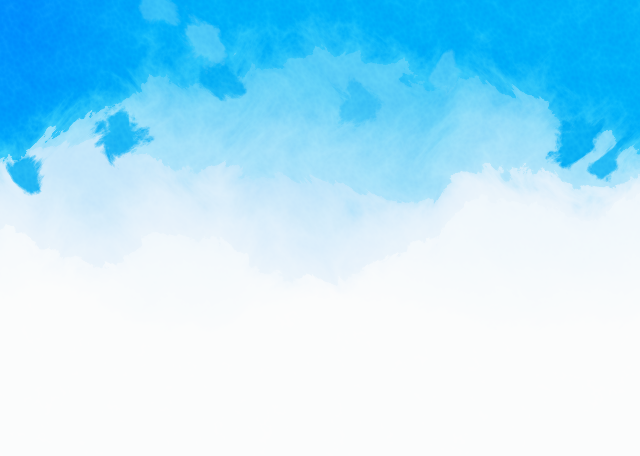
A Shadertoy shader for this background:

```glsl
// Watercolour sky: blue washes bleeding downward into white paper.
// Four overlapping washes follow smooth edge profiles, frayed by layered
// cellular noise; scattered blots, mottling and paper grain add detail.

const int KNOTS = 13;
// Lower edge of each wash from left to right, as a fraction of height from the top.
const float FAINT_EDGE[KNOTS] = float[](.64, .60, .66, .70, .70, .66, .63, .64, .66, .69, .70, .70, .68);
const float PALE_EDGE[KNOTS] = float[](.51, .54, .58, .51, .52, .58, .61, .57, .54, .43, .44, .47, .43);
const float MID_EDGE[KNOTS] = float[](.38, .32, .32, .36, .36, .36, .39, .42, .43, .36, .37, .41, .38);
const float DEEP_EDGE[KNOTS] = float[](.37, .29, .23, .16, .16, .13, .10, .12, .17, .16, .21, .27, .33);

const vec3 PAPER = vec3(.986, .988, .988);
const vec3 FAINT_RIM = vec3(.975, .984, .988), FAINT_BODY = vec3(.945, .973, .988);
const vec3 PALE_RIM = vec3(.91, .953, .985), PALE_BODY = vec3(.77, .905, .98);
const vec3 MID_RIM = vec3(.66, .89, .98), MID_BODY = vec3(.36, .81, .97);
const vec3 DEEP_RIM = vec3(.17, .77, .975), DEEP_BODY = vec3(0., .70, .975);
const vec3 CORNER_BLUE = vec3(0., .57, .99);
const vec3 BLOT_BLUE = vec3(.03, .70, .96), LIFTED_BLUE = vec3(.46, .84, .97);

// Blots: centre x, centre y from top, radius, strength (negative lifts pigment).
const int BLOTS = 9;
const vec4 BLOT[BLOTS] = vec4[](
    vec4(.265, .305, .055, .85), vec4(.472, .163, .038, .75),
    vec4(1.268, .295, .046, .95), vec4(.085, .350, .040, .85),
    vec4(1.360, .350, .032, .80), vec4(.760, .220, .045, .35),
    vec4(.440, .075, .048, -.65), vec4(.360, .030, .040, -.45),
    vec4(.965, .175, .035, -.55));

const float GRAIN_SCALE = 105.0;
const float GRAIN_AMOUNT = .10;
const float MOTTLE_AMOUNT = .16;

vec2 hash2(vec2 p) {
    vec3 q = fract(p.xyx * vec3(.1031, .1030, .0973));
    q += dot(q, q.yzx + 33.33);
    return fract((q.xx + q.yz) * q.zy);
}

// Distance to the nearest jittered cell point, centred near zero.
float cellular(vec2 p) {
    vec2 cell = floor(p), f = fract(p);
    float nearest = 4.0;
    for (int j = -1; j <= 1; j++)
        for (int i = -1; i <= 1; i++) {
            vec2 o = vec2(i, j);
            vec2 d = o + hash2(cell + o + 57.0) - f;
            nearest = min(nearest, dot(d, d));
        }
    return .48 - sqrt(nearest);
}

float layeredCells(vec2 p) {
    float sum = 0.0, gain = .6;
    for (int k = 0; k < 5; k++) {
        sum += gain * cellular(p);
        p = mat2(.8, .6, -.6, .8) * p * 2.05 + 7.3;
        gain *= .58;
    }
    return sum;
}

// Layered sines bend the cells so that their outlines look fluid.
vec2 bend(vec2 p) {
    float amp = .022;
    for (int k = 0; k < 4; k++) {
        p += amp * sin(p.yx * (.35 / amp) + vec2(1.7, 4.1) * float(k + 1));
        amp *= .52;
    }
    return p;
}

float profile(float knots[KNOTS], float x) {
    float s = clamp(x, 0.0, .9999) * float(KNOTS - 1);
    int i = int(s);
    return mix(knots[i], knots[i + 1], smoothstep(0.0, 1.0, fract(s)));
}

// Lays one wash; depth is the distance above its frayed lower edge.
vec3 wash(vec3 under, vec3 rim, vec3 body, float depth, float reach, float softness) {
    float crisp = smoothstep(-.002, .003, depth);
    float soft = smoothstep(-.05, .04, depth);
    vec3 pigment = mix(rim, body, smoothstep(0.0, reach, depth));
    return mix(under, pigment, mix(crisp, soft, softness));
}

void mainImage(out vec4 fragColor, in vec2 fragCoord) {
    vec2 p = vec2(fragCoord.x, iResolution.y - fragCoord.y) / iResolution.y;
    float x = fragCoord.x / iResolution.x;
    vec2 q = bend(p);

    // Shared noise fields
    float broad = layeredCells(q * 6.0);
    float fray = layeredCells(q * 14.0 + 19.0);
    float softness = clamp(.45 + broad * .9, .1, .85);

    // Washes from faint to deep
    vec3 col = PAPER;
    col = wash(col, FAINT_RIM, FAINT_BODY, profile(FAINT_EDGE, x) - p.y + .05 * broad + .02 * fray, .22, .8);
    col = wash(col, PALE_RIM, PALE_BODY, profile(PALE_EDGE, x) - p.y + .05 * broad + .04 * fray, .21, softness);
    col = wash(col, MID_RIM, MID_BODY, profile(MID_EDGE, x) - p.y + .07 * broad + .05 * fray, .24, softness);
    float deep = profile(DEEP_EDGE, x) - p.y + .07 * broad + .07 * fray;
    col = wash(col, DEEP_RIM, DEEP_BODY, deep, .09, softness * .8);

    // Richer blue towards the upper left corner
    float corner = exp(-dot(p * vec2(4.2, 3.2), p * vec2(4.2, 3.2)));
    col = mix(col, CORNER_BLUE, corner * smoothstep(0.0, .1, deep));

    // Pooled and lifted blots
    for (int i = 0; i < BLOTS; i++) {
        vec4 b = BLOT[i];
        float d = length(q - b.xy) / b.z - 1.0 - 1.1 * fray - .4 * broad;
        float cover = abs(b.w) * smoothstep(.12, -.3, d);
        col = mix(col, b.w > 0.0 ? BLOT_BLUE : LIFTED_BLUE, cover);
    }

    // Mottling and slanted paper grain, strongest where pigment is thick
    float grain = cellular(mat2(.9, .4, -.5, .7) * p * GRAIN_SCALE);
    float pigment = 1.0 - col.r;
    float tone = MOTTLE_AMOUNT * fray + GRAIN_AMOUNT * grain;
    col += tone * pigment * vec3(-.5, -.42, -.08);
    fragColor = vec4(clamp(col, 0.0, 1.0), 1.0);
}
```
